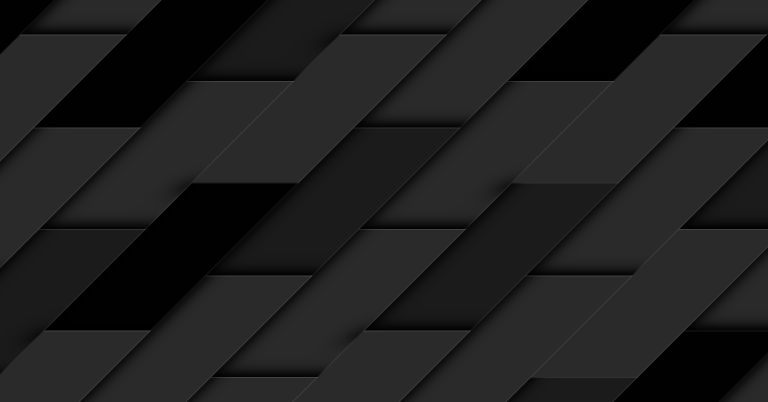
Reproduce this background procedurally as a WebGL 2 fragment shader.

```glsl
#version 300 es
precision highp float;
uniform vec2 u_resolution;
out vec4 outColor;

const float TILE_HEIGHT = 1.388;

// Offset of the horizontal cuts, cycling every three strips
float cutOffset(float strip) {
    return 0.323 + 0.436 * mod(2.0 * strip, 3.0);
}

// Base grey of a tile, addressed by strip and row
float tileTone(ivec2 tile) {
    ivec2 blackTiles[6] = ivec2[6](ivec2(-1, -1), ivec2(1, -1), ivec2(5, -1),
                                  ivec2(7, -1), ivec2(3, 1), ivec2(9, 2));
    ivec2 darkTiles[6] = ivec2[6](ivec2(2, -1), ivec2(2, 1), ivec2(4, 0),
                                 ivec2(6, 1), ivec2(8, 0), ivec2(8, 2));
    float tone = 0.165;
    for (int i = 0; i < 6; i++) {
        if (tile == blackTiles[i]) tone = 0.003;
        if (tile == darkTiles[i]) tone = 0.105;
    }
    return tone;
}

// Soft darkening that fades away from an edge
float shade(float dist, float strength, float reach) {
    return 1.0 - strength * exp(-pow(dist / reach, 1.5));
}

// One strip is one unit wide; y points down
float slantedTiles(vec2 p) {
    float across = p.x + p.y - 0.516;
    float strip = floor(across);
    float down = (p.y - cutOffset(strip)) / TILE_HEIGHT;
    float row = floor(down);

    // Distances to the four sides of the tile
    float left = fract(across) * 0.7071;
    float right = 0.7071 - left;
    float top = fract(down) * TILE_HEIGHT;
    float bottom = TILE_HEIGHT - top;

    float family = mod(strip, 3.0);
    bool raised = (family == 0.0 && mod(row, 2.0) == 0.0) || (strip == 8.0 && row == 1.0);
    float tone = tileTone(ivec2(strip, row));

    // Shadows cast on the lower tiles
    if (!raised) {
        tone *= shade(left, 0.7, 0.07) * shade(bottom, 0.92, 0.075);
        if (family == 2.0) {
            float fromCut = fract((p.y - cutOffset(strip + 1.0)) / TILE_HEIGHT + 0.5) - 0.5;
            tone *= shade(length(vec2(right, fromCut * TILE_HEIGHT - 0.04)), 0.55, 0.1);
        }
    }

    // Thin highlights along the upper and right sides
    tone += 0.09 * (1.0 - step(0.009, top));
    tone += 0.08 * (1.0 - step(0.008, right));
    return tone;
}

void main() {
    // Average a 4 by 4 grid of samples for smooth edges
    float tone = 0.0;
    for (int i = 0; i < 16; i++) {
        vec2 offset = (vec2(i % 4, i / 4) + 0.5) / 4.0 - 0.5;
        vec2 pixel = gl_FragCoord.xy + offset;
        pixel.y = u_resolution.y - pixel.y;
        tone += slantedTiles(7.2 * pixel / u_resolution.x) / 16.0;
    }
    outColor = vec4(vec3(tone), 1.0);
}
```
